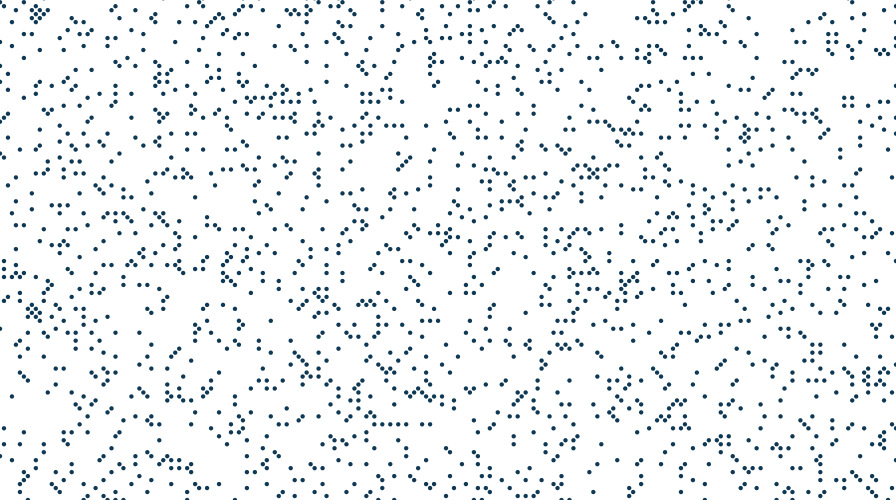
This pattern is drawn by a Shadertoy shader. Its source:

```glsl
#define COLUMNS 225.0        // half steps of the lattice across the canvas
#define DOT_RADIUS 0.54      // in half steps
#define DENSITY 0.133        // share of lattice sites that carry a dot
#define CLUMPING 0.09        // how far the density drifts
#define CLUMP_SIZE 9.0       // size of the drifts, in lattice cells
#define PAPER vec3(1.0)
#define INK vec3(0.06, 0.22, 0.33)

// Integer hash: two random values in 0..1 for a lattice site
vec2 hash2(vec2 site) {
    uvec2 v = uvec2(ivec2(site)) * uvec2(1597u, 7919u) + uvec2(1013u, 3571u);
    v.x += v.y * 26699u;
    v.y ^= v.x >> 15;
    v *= 73244u * 2u + 1u;
    v.x ^= v.y >> 13;
    v.y += v.x * 48271u;
    v ^= v >> 16;
    v *= 69621u;
    v.x += v.y;
    v ^= v >> 15;
    return vec2(v & 65535u) / 65536.0;
}

// Dot product of a random unit gradient with the offset from its corner
float cornerSlope(vec2 corner, vec2 offset) {
    float angle = 6.2832 * hash2(corner + 700.0).x;
    return dot(vec2(cos(angle), sin(angle)), offset);
}

float gradientNoise(vec2 p) {
    vec2 i = floor(p), f = p - i;
    vec2 u = f * f * f * (f * (f * 6.0 - 15.0) + 10.0);
    vec2 e = vec2(0.0, 1.0);
    float low = mix(cornerSlope(i, f), cornerSlope(i + e.yx, f - e.yx), u.x);
    float high = mix(cornerSlope(i + e, f - e), cornerSlope(i + 1.0, f - 1.0), u.x);
    return mix(low, high, u.y);
}

// 1 where a site carries a dot; the chance drifts slowly over the canvas
float hasDot(vec2 site) {
    float chance = DENSITY + CLUMPING * gradientNoise(site / CLUMP_SIZE);
    return step(hash2(site).y, chance);
}

void mainImage(out vec4 fragColor, in vec2 fragCoord) {
    float pixel = COLUMNS / iResolution.x;
    vec2 p = fragCoord * pixel;

    // Square lattice turned by 45 degrees
    vec2 q = 0.5 * vec2(p.x + p.y, p.x - p.y);
    vec2 cell = floor(q);

    // Nearby dots with edges one pixel wide
    float ink = 0.0;
    for (int y = -1; y <= 1; y++) {
        for (int x = -1; x <= 1; x++) {
            vec2 site = cell + vec2(x, y);
            float dist = length(q - site - 0.5) * sqrt(2.0);
            float cover = clamp(0.5 + (DOT_RADIUS - dist) / pixel, 0.0, 1.0);
            if (cover > 0.0) ink = max(ink, cover * hasDot(site));
        }
    }

    fragColor = vec4(mix(PAPER, INK, ink), 1.0);
}
```
